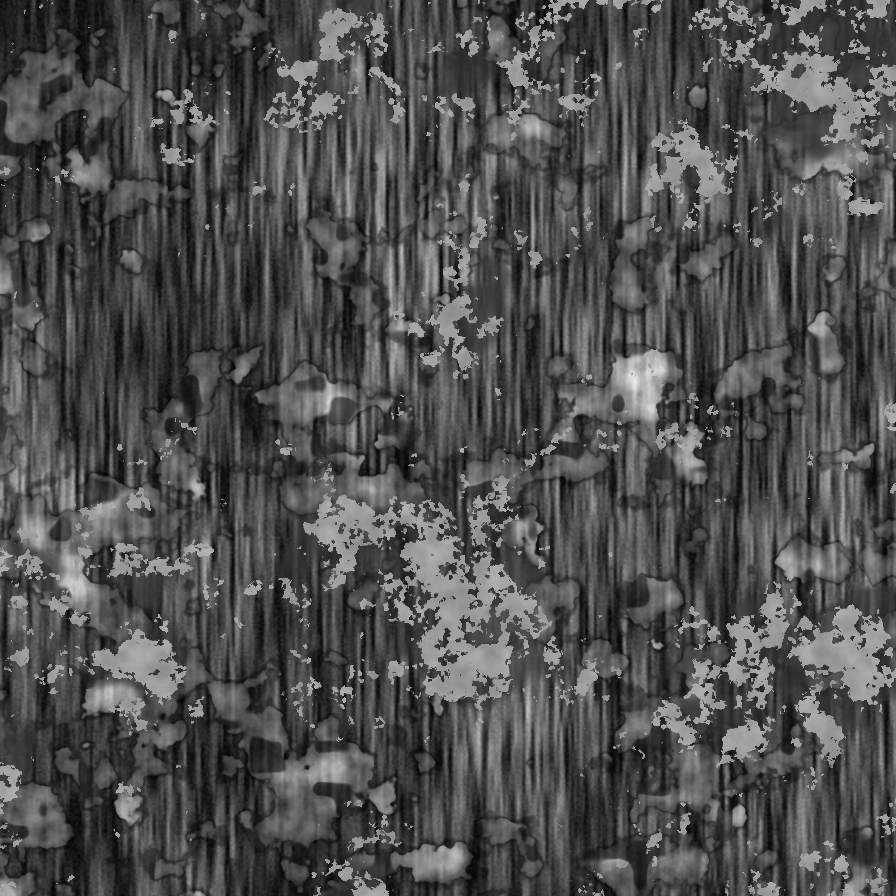
Reproduce this texture procedurally as a WebGL 1 fragment shader.

```glsl
precision highp float;
// Weathered grey plate: fine vertical streaks under small soft blotches and
// ragged pale crust. Stretched noise makes the streaks; layered noise, cut at
// thresholds, makes the blotches, and cellular grains crumble the crust.
uniform vec2 u_resolution;

#define STREAK_SCALE vec2(185.0, 13.0)
#define STREAK_CONTRAST 0.64
#define BASE_TONE 0.258
#define BLOTCH_SCALE 27.0
#define BLOTCH_LEVEL 0.615
#define CRUST_SCALE 7.5
#define CRUST_LEVEL 0.648
#define GRAIN_SCALE 210.0
#define CRUST_TONE 0.64
#define HOLLOW_TONE 0.21

float hash(vec2 p) {
  vec3 q = fract(vec3(p.xyx) * 0.1031);
  q += dot(q, q.yzx + 33.33);
  return fract((q.x + q.y) * q.z);
}

float valueNoise(vec2 p) {
  vec2 cell = floor(p);
  vec2 f = fract(p);
  f = f * f * (3.0 - 2.0 * f);
  float low = mix(hash(cell), hash(cell + vec2(1.0, 0.0)), f.x);
  float high = mix(hash(cell + vec2(0.0, 1.0)), hash(cell + 1.0), f.x);
  return mix(low, high, f.y);
}

// Four octaves, each turned to hide the lattice; result is in 0..1.
float layeredNoise(vec2 p) {
  float sum = 0.0;
  float weight = 0.533;
  for (int i = 0; i < 4; i++) {
    sum += weight * valueNoise(p);
    p = mat2(1.6, 1.2, -1.2, 1.6) * p + 17.3;
    weight *= 0.5;
  }
  return sum;
}

// Random value of the nearest scattered cell centre.
float cellGrain(vec2 p) {
  vec2 cell = floor(p);
  float nearest = 9.0;
  float value = 0.0;
  for (int y = -1; y <= 1; y++) {
    for (int x = -1; x <= 1; x++) {
      vec2 id = cell + vec2(float(x), float(y));
      vec2 away = id + vec2(hash(id), hash(id + 57.0)) - p;
      float d = dot(away, away);
      if (d < nearest) {
        nearest = d;
        value = hash(id + 113.0);
      }
    }
  }
  return value;
}

float streakedMetal(vec2 uv) {
  float streak = 0.60 * valueNoise(uv * STREAK_SCALE)
               + 0.32 * valueNoise(uv * STREAK_SCALE * vec2(1.7, 3.0) + 31.0)
               + 0.08 * valueNoise(uv * STREAK_SCALE * vec2(0.4, 0.5) + 63.0);
  float cloud = layeredNoise(uv * 5.0 + 80.0);
  float tone = BASE_TONE + STREAK_CONTRAST * (streak - 0.5);
  tone *= 1.0 + 1.5 * (cloud - 0.5);
  return max(tone, 0.07) + 0.07 * (valueNoise(uv * 420.0) - 0.5);
}

// Soft raised patches with dark surrounds, dark pits and a few bright crests.
float addBlotches(float tone, vec2 uv) {
  float region = layeredNoise(uv * 7.0 + 140.0);
  float height = layeredNoise(uv * BLOTCH_SCALE + 40.0) + 0.75 * (region - 0.5);
  float body = smoothstep(BLOTCH_LEVEL - 0.01, BLOTCH_LEVEL + 0.05, height);
  float rim = smoothstep(BLOTCH_LEVEL - 0.11, BLOTCH_LEVEL, height) * (1.0 - body);
  float pit = smoothstep(0.70, 0.82, valueNoise(uv * 42.0 + 180.0));
  float crest = smoothstep(0.60, 0.90, valueNoise(uv * 22.0 + 220.0));
  float shade = 0.28 + 0.8 * (height - BLOTCH_LEVEL) + 0.28 * crest;
  shade += 0.25 * (layeredNoise(uv * 70.0) - 0.5);
  shade *= 1.0 - 0.6 * pit;
  tone *= 1.0 - 0.45 * rim;
  return mix(tone, shade + 0.35 * (tone - BASE_TONE), 0.9 * body);
}

// Pale crumbs with ragged edges, around flat dark hollows.
float addCrust(float tone, vec2 uv) {
  float region = layeredNoise(uv * CRUST_SCALE + 300.0);
  float hollow = smoothstep(0.50, 0.78, valueNoise(uv * 24.0 + 350.0));
  float field = region - 0.20 * hollow
              + 0.62 * (layeredNoise(uv * 52.0 + 400.0) - 0.5)
              + 0.17 * (cellGrain(uv * GRAIN_SCALE) - 0.5)
              + 0.14 * (valueNoise(uv * GRAIN_SCALE * 0.6) - 0.5);
  float flake = smoothstep(CRUST_LEVEL - 0.015, CRUST_LEVEL + 0.015, field);
  float bare = smoothstep(0.57, 0.66, region);
  float pale = CRUST_TONE + 0.20 * (layeredNoise(uv * 60.0 + 500.0) - 0.5);
  tone = mix(tone, HOLLOW_TONE, 0.7 * bare);
  return mix(tone, pale, 0.95 * flake);
}

void main() {
  vec2 uv = gl_FragCoord.xy / u_resolution.y;
  float tone = streakedMetal(uv);
  tone = addBlotches(tone, uv);
  tone = addCrust(tone, uv);
  gl_FragColor = vec4(vec3(clamp(tone, 0.0, 1.0)), 1.0);
}
```
